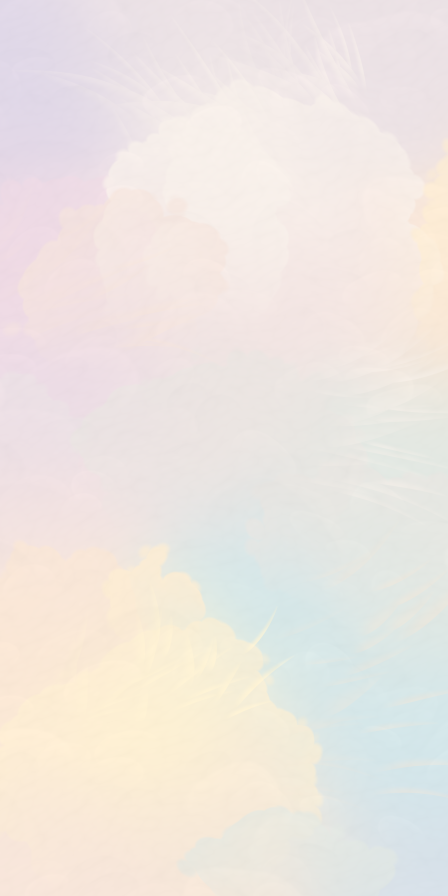
Give the GLSL for this texture, as a WebGL 1 fragment shader.

```glsl
precision highp float;
uniform vec2 u_resolution;

const vec3 LAVENDER = vec3(0.880, 0.850, 0.905);
const vec3 MAUVE = vec3(0.922, 0.886, 0.896);
const vec3 ORCHID = vec3(0.938, 0.860, 0.895);
const vec3 BLUSH = vec3(0.948, 0.892, 0.886);
const vec3 PEARL = vec3(0.966, 0.938, 0.915);
const vec3 MIST = vec3(0.916, 0.900, 0.884);
const vec3 MINT = vec3(0.890, 0.908, 0.888);
const vec3 SKY = vec3(0.836, 0.903, 0.914);
const vec3 PEACH = vec3(0.974, 0.905, 0.842);
const vec3 CREAM = vec3(0.992, 0.945, 0.828);
const vec3 MIDTONE = vec3(0.930, 0.902, 0.888);

vec2 hash2(vec2 p) {
  p = vec2(dot(p, vec2(127.1, 311.7)), dot(p, vec2(269.5, 183.3)));
  return fract(sin(p) * 43758.5453);
}

// Rounded cellular noise: overlapping domes, 1 at their centres
float domes(vec2 p) {
  vec2 cell = floor(p), f = fract(p);
  float nearest = 2.0;
  for (int j = -1; j <= 1; j++) {
    for (int i = -1; i <= 1; i++) {
      vec2 o = vec2(float(i), float(j));
      vec2 r = o + hash2(cell + o) - f;
      nearest = min(nearest, dot(r, r));
    }
  }
  return 1.0 - min(nearest, 1.0);
}

// Overlapping round dabs: crisp upper rim, soft underside, light or dark
float dabs(vec2 p) {
  vec2 cell = floor(p), f = fract(p);
  float tone = 0.0;
  for (int j = -1; j <= 1; j++) {
    for (int i = -1; i <= 1; i++) {
      vec2 o = vec2(float(i), float(j));
      vec2 h = hash2(cell + o);
      vec2 k = hash2(cell + o + 31.7);
      vec2 r = f - o - h;
      float depth = 0.35 + 0.3 * k.x - length(r * vec2(0.8, 1.1));
      float rim = smoothstep(0.0, 0.05, depth) * exp(-max(depth, 0.0) * 5.0);
      tone += rim * smoothstep(-0.3, 0.3, r.y + (h.x - 0.5) * r.x) * (k.y - 0.4);
    }
  }
  return tone;
}

// Layered sines that bend the washes
vec2 sway(vec2 p) {
  vec2 a = sin(p.yx * vec2(7.0, 6.0) + vec2(0.4, 2.1));
  vec2 b = sin(p.yx * 17.0 + p * 9.0 + a * 2.0);
  return a * 0.025 + b * 0.012;
}

// Adds one soft colour spot to a weighted average
void wash(inout vec4 sum, vec2 p, vec2 centre, vec3 colour) {
  vec2 d = p - centre;
  sum += vec4(colour, 1.0) * (exp(-dot(d, d) * 24.0) + 0.00001);
}

// Puffy bank: crisp scalloped rim that dissolves toward its core
vec3 bank(vec3 base, vec2 p, vec2 centre, vec2 radius, vec3 colour, float opacity) {
  float puff = domes(p * 8.0 + centre * 9.0) * 0.07 + domes(p * 22.0 + centre) * 0.035;
  float depth = (1.0 - length((p - centre) / radius)) * min(radius.x, radius.y) + puff - 0.08;
  float rim = smoothstep(-0.004, 0.008, depth);
  float fade = 0.3 + 0.7 * exp(-max(depth, 0.0) * 8.0);
  float below = smoothstep(-0.9, 0.2, (p.y - centre.y) / radius.y);
  return mix(base, colour, rim * fade * below * opacity);
}

// Fan of tapered, curved brush hairs
float tuft(vec2 p, vec2 root, vec2 scatter, float angle, float spread, float reach) {
  float ink = 0.0;
  for (int i = 0; i < 24; i++) {
    vec2 h = hash2(vec2(float(i), root.x * 10.0));
    vec2 k = hash2(h * 19.0 + root);
    float a = angle + (k.x - 0.5) * spread;
    vec2 d = p - root - (h - 0.5) * scatter;
    vec2 q = vec2(dot(d, vec2(cos(a), sin(a))), dot(d, vec2(-sin(a), cos(a))));
    float t = clamp(q.x / (reach * (0.4 + 0.6 * k.y)), 0.0, 1.0);
    float bow = (h.y - 0.5) * 0.9 * q.x * q.x / reach;
    float width = (0.010 + 0.05 * k.x * k.x) * sqrt(t) * (1.0 - t);
    // One side of each hair is crisp, the other melts away
    float side = q.y - bow;
    float hair = smoothstep(-width - 0.003, -width, side) * (1.0 - smoothstep(-width, width + 0.004, side));
    ink = max(ink, hair * smoothstep(0.0, 0.4, t) * sqrt(1.0 - t) * (0.3 + 0.7 * h.x));
  }
  return ink;
}

void main() {
  vec2 p = gl_FragCoord.xy / u_resolution.x;
  vec2 w = p + sway(p);

  // Pastel sky washes
  vec4 sum = vec4(0.0);
  wash(sum, w, vec2(0.08, 1.76), LAVENDER);
  wash(sum, w, vec2(0.80, 1.88), MAUVE);
  wash(sum, w, vec2(0.42, 1.88), MAUVE);
  wash(sum, w, vec2(0.50, 1.60), PEARL);
  wash(sum, w, vec2(0.68, 1.34), BLUSH);
  wash(sum, w, vec2(0.32, 1.36), BLUSH);
  wash(sum, w, vec2(0.02, 1.44), ORCHID);
  wash(sum, w, vec2(0.16, 1.13), mix(LAVENDER, ORCHID, 0.6));
  wash(sum, w, vec2(1.04, 1.38), PEACH);
  wash(sum, w, vec2(0.48, 1.02), mix(MIST, BLUSH, 0.4));
  wash(sum, w, vec2(0.88, 0.98), MINT);
  wash(sum, w, vec2(0.12, 0.88), BLUSH);
  wash(sum, w, vec2(0.56, 0.64), SKY);
  wash(sum, w, vec2(0.88, 0.36), SKY);
  wash(sum, w, vec2(0.90, 0.72), MINT);
  wash(sum, w, vec2(0.08, 0.55), PEACH);
  wash(sum, w, vec2(0.35, 0.42), CREAM);
  wash(sum, w, vec2(0.12, 0.08), mix(PEACH, BLUSH, 0.4));
  wash(sum, w, vec2(0.58, 0.14), mix(PEACH, MIST, 0.3));
  wash(sum, w, vec2(0.95, 0.05), mix(SKY, LAVENDER, 0.4));
  vec3 colour = sum.rgb / sum.a;

  // Cloud banks, far to near
  colour = bank(colour, w, vec2(0.08, 1.42), vec2(0.24, 0.18), ORCHID, 0.6);
  colour = bank(colour, w, vec2(0.64, 1.45), vec2(0.32, 0.34), PEARL, 0.7);
  colour = bank(colour, w, vec2(0.42, 1.45), vec2(0.22, 0.26), PEARL, 0.8);
  colour = bank(colour, w, vec2(0.26, 1.34), vec2(0.24, 0.20), mix(BLUSH, PEACH, 0.4), 0.7);
  colour = bank(colour, w, vec2(1.06, 1.42), vec2(0.15, 0.30), mix(PEACH, CREAM, 0.5), 0.8);
  colour = bank(colour, w, vec2(0.04, 1.02), vec2(0.18, 0.15), MAUVE, 0.8);
  colour = bank(colour, w, vec2(0.52, 0.96), vec2(0.32, 0.24), MIST, 0.7);
  colour = bank(colour, w, vec2(0.88, 0.78), vec2(0.32, 0.20), MIST, 0.7);
  colour = bank(colour, w, vec2(0.10, 0.60), vec2(0.18, 0.20), PEACH, 0.8);
  colour = bank(colour, w, vec2(0.32, 0.62), vec2(0.11, 0.12), mix(PEACH, CREAM, 0.5), 0.9);
  colour = bank(colour, w, vec2(0.36, 0.26), vec2(0.36, 0.32), mix(CREAM, PEACH, 0.3), 0.7);
  colour = bank(colour, w, vec2(0.66, 0.04), vec2(0.22, 0.14), MINT, 0.7);

  // Feathered brush hairs
  colour = mix(colour, PEARL, 0.8 * tuft(p, vec2(0.46, 1.68), vec2(0.34, 0.12), 2.4, 0.9, 0.34));
  colour = mix(colour, PEARL, 0.8 * tuft(p, vec2(0.72, 1.77), vec2(0.20, 0.12), 2.2, 1.2, 0.30));
  colour = mix(colour, PEACH, 0.4 * tuft(p, vec2(0.12, 1.34), vec2(0.30, 0.26), 0.4, 0.8, 0.26));
  colour = mix(colour, PEARL, 0.7 * tuft(p, vec2(0.74, 1.04), vec2(0.20, 0.34), 0.0, 0.5, 0.34));
  colour = mix(colour, CREAM + 0.012, 0.9 * tuft(p, vec2(0.34, 0.46), vec2(0.40, 0.16), 1.1, 1.4, 0.20));
  colour = mix(colour, PEACH, 0.5 * tuft(p, vec2(0.72, 0.50), vec2(0.30, 0.55), 0.35, 0.6, 0.26));

  // Painterly dabs, grain and a little extra contrast
  float paint = dabs(w * 4.5) + 0.8 * dabs(w * 10.0 + 5.0);
  float grain = domes((w + w.yx * vec2(0.4, -0.4)) * vec2(30.0, 60.0)) - 0.75;
  colour = MIDTONE + (colour - MIDTONE) * 1.14 + paint * vec3(0.032, 0.026, 0.022) + grain * 0.010;
  gl_FragColor = vec4(colour, 1.0);
}
```
